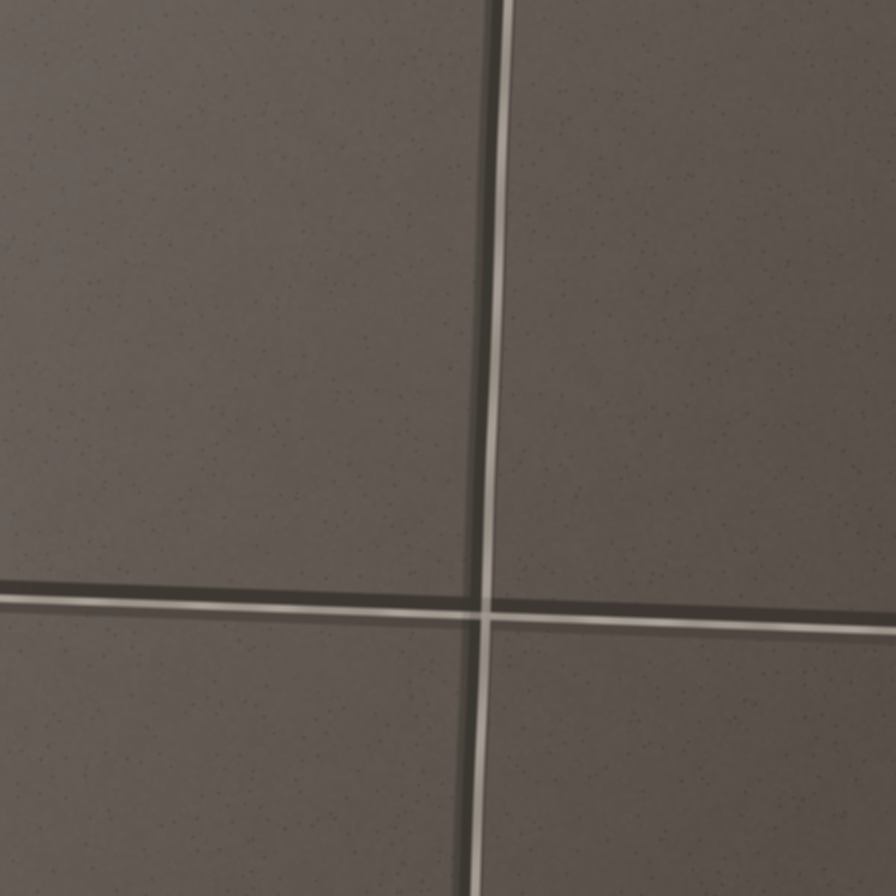
Write a Shadertoy shader that draws this texture.

```glsl
// Large matte brown tiles meeting at slightly rotated joints.
// Each joint is a pale grout line beside a soft dark recess, built from smooth
// bands of a repeating lattice; cellular specks and sines give a faint grain.

vec2 hash2(vec2 p) {
    vec3 q = fract(p.xyx * vec3(0.1031, 0.1030, 0.0973));
    q += dot(q, q.yzx + 33.33);
    return fract((q.xx + q.yz) * q.zy);
}

// Distance to the nearest scattered point (x) and that point's random value (y).
vec2 cellular(vec2 p) {
    vec2 cell = floor(p), nearest = vec2(9.0, 0.0);
    for (int j = -1; j <= 1; j++)
    for (int i = -1; i <= 1; i++) {
        vec2 id = cell + vec2(i, j);
        vec2 seed = hash2(id);
        float d = length(id + seed - p);
        if (d < nearest.x) nearest = vec2(d, hash2(id + 71.0).x);
    }
    return nearest;
}

// Soft-edged band covering lo..hi.
float band(float x, float lo, float hi, float soft) {
    return smoothstep(lo - soft, lo + soft, x)
         * (1.0 - smoothstep(hi - soft, hi + soft, x));
}

void mainImage(out vec4 fragColor, in vec2 fragCoord) {
    vec2 uv = fragCoord / iResolution.xy;
    float aa = 0.7 / iResolution.y;

    // Tile lattice: one pitch per canvas, tilted a little about the crossing
    vec2 p = uv - vec2(0.5417, 0.3125);
    vec2 joint = p + 0.0365 * vec2(-p.y, p.x);
    joint -= round(joint);
    joint.x += 0.0006 * sin(uv.y * 17.0);

    // Matte face, lit from the upper left
    float shade = clamp(0.72 * uv.x + 0.36 * (1.0 - uv.y), 0.0, 1.0);
    vec3 color = mix(vec3(0.412, 0.380, 0.355), vec3(0.343, 0.306, 0.282), shade);

    // Faint mottling, fine grain and sparse dark specks
    float mottle = sin(uv.x * 31.0 + 2.0 * sin(uv.y * 23.0))
                 * sin(uv.y * 37.0 + 2.0 * sin(uv.x * 19.0));
    vec2 grain = cellular(uv * 150.0);
    vec2 speck = cellular(uv * 65.0 + 9.0);
    color += 0.0025 * mottle + 0.010 * (grain.y - 0.5);
    color -= 0.025 * smoothstep(0.25, 0.05, speck.x) * step(0.75, speck.y);

    // Recesses: broad on one side of the grout, thin on the other
    float recessX = 0.55 * band(joint.x, -0.026, 0.0, 0.004)
                  + 0.45 * band(joint.x, -0.018, 0.0, 0.003);
    float recessY = band(joint.y, 0.0, 0.0205, 0.003);
    color = mix(color, vec3(0.285, 0.255, 0.230), 0.7 * band(joint.y, -0.016, 0.0, 0.003));
    color = mix(color, vec3(0.290, 0.260, 0.235), 0.6 * band(joint.x, 0.0, 0.009, 0.002));
    color = mix(color, vec3(0.232, 0.208, 0.190), 0.92 * recessY);
    color = mix(color, vec3(0.222, 0.208, 0.185), 0.95 * recessX);

    // Pale grout, dimmed where it passes through the other recess
    float groutX = band(joint.x, -0.0052, 0.0052, 0.0022 + aa);
    float groutY = band(joint.y, -0.0042, 0.0042, 0.0022 + aa);
    float wear = 0.03 * sin(uv.y * 41.0 + 3.0 * sin(uv.x * 29.0));
    vec3 grout = vec3(0.640, 0.605, 0.570) + wear;
    color = mix(color, grout * (1.0 - 0.22 * recessX), groutY);
    color = mix(color, grout * (0.96 - 0.12 * recessY * (1.0 - groutY)), groutX);

    fragColor = vec4(color, 1.0);
}
```
